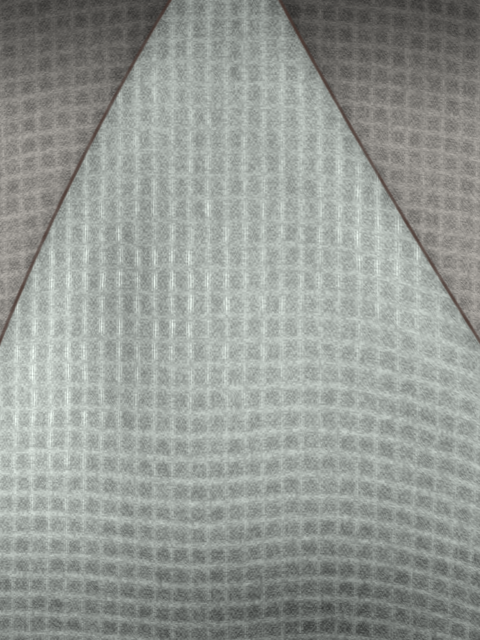
A WebGL 1 fragment shader for this texture:

```glsl
precision highp float;
// Draped waffle-weave cloth: a front panel widens below a peak, over two
// panels behind it. About 26 by 29 cells are bent by smooth coordinate warps,
// then given pockets, ribs, loose float stitches and fine knit; folds are lit.
uniform vec2 u_resolution;

const float TAU = 6.2831853;
const vec3 COOL_CLOTH = vec3(0.975, 1.015, 0.985);
const vec3 WARM_CLOTH = vec3(1.02, 1.0, 0.965);
const vec3 SEAM_BROWN = vec3(0.29, 0.215, 0.19);

float hash(vec2 p) {
  p = fract(p * vec2(0.1031, 0.1173));
  p += dot(p, p.yx + 33.33);
  return fract((p.x + p.y) * p.x * 17.0);
}

float noise(vec2 p) {
  vec2 i = floor(p), f = fract(p);
  f = f * f * (3.0 - 2.0 * f);
  return mix(mix(hash(i), hash(i + vec2(1.0, 0.0)), f.x),
             mix(hash(i + vec2(0.0, 1.0)), hash(i + 1.0), f.x), f.y);
}

// Soft elliptical spot, 1 at its centre
float spot(vec2 p, vec2 centre, vec2 radius) {
  vec2 d = (p - centre) / radius;
  return exp(-dot(d, d));
}

// Signed distance to the nearest cell boundary
float wall(float x) {
  return fract(x + 0.5) - 0.5;
}

// Brightness offset of the weave; q is in cells, across favours row ribs
float waffle(vec2 q, float glint, float relief, float across) {
  q += 0.09 * (vec2(noise(q * 0.8), noise(q * 0.8 + 40.0)) - 0.5);
  vec2 f = fract(q) - 0.5;
  float wear = 0.5 + 0.8 * hash(floor(q) + 7.0);

  // Sunken pocket with an arched top, and raised broken ribs
  vec2 extent = mix(vec2(0.09, 0.20), vec2(0.20, 0.10), across);
  vec2 arched = vec2(f.x, f.y + 0.7 * f.x * f.x);
  float edge = length(max(abs(arched) - extent, 0.0)) - 0.17;
  float pocket = 1.0 - smoothstep(-0.14, 0.18, edge);
  float rowRib = exp(-pow(wall(q.y) / 0.14, 2.0)) * (0.5 + noise(q * vec2(5.0, 2.0)));
  float columnRib = exp(-pow(wall(q.x) / 0.15, 2.0)) * (0.5 + noise(q * vec2(2.0, 4.0)));
  float rib = mix(columnRib, rowRib, 0.3 + 0.6 * across);

  // Bright floats lying on the vertical walls
  vec2 stitch = floor(q + vec2(0.5, 0.0));
  float side = wall(q.x) + 0.12 * (hash(stitch + 3.0) - 0.5);
  float strands = 0.6 + 0.4 * cos(TAU * side * 7.0);
  float span = 1.0 - smoothstep(0.18, 0.46, abs(f.y + 0.16 * hash(stitch) - 0.08));
  float streak = exp(-pow(side / 0.17, 2.0)) * strands * span;
  streak *= 0.25 + 0.85 * hash(stitch + 19.0);

  // Fine knit loops and irregular yarn
  float shift = noise(q * 3.0);
  float knit = sin(TAU * (q.x * 5.0 + 0.7 * shift)) * sin(TAU * (q.y * 4.0 + 0.6 * shift));
  float yarn = noise(q * vec2(8.0, 14.0)) - 0.5;

  return relief * (0.065 * rib - 0.062 * pocket * wear)
       + 0.027 * knit * (0.6 + 0.7 * pocket) + 0.14 * yarn + 0.19 * glint * streak;
}

// Front panel: rows tighten at both ends, dip in the valley, drop on the right
vec2 frontCells(vec2 p) {
  float right = max(p.x - 0.44, 0.0);
  float left = max(0.2 - p.x, 0.0);
  float low = 1.0 - smoothstep(0.1, 0.65, p.y);
  float u = 38.5 * p.x - 5.0 * p.x * p.x;
  u += 5.0 * right * low * (0.4 - p.y) - 4.0 * left * (p.y - 0.4);
  float v = 27.5 * p.y + 6.0 * pow(abs(p.y - 0.62), 3.0) * sign(p.y - 0.62);
  v += 19.0 * right * right + 7.0 * left * left * (1.0 - low);
  v += 0.6 * low * exp(-pow((p.x - 0.31) / 0.15, 2.0));
  return vec2(u, v);
}

float frontLight(vec2 p, float inside) {
  float light = 0.625;
  light += 0.09 * spot(p, vec2(0.40, 0.48), vec2(0.17, 0.24));
  light += 0.12 * spot(p, vec2(0.07, 0.36), vec2(0.11, 0.22));
  light += 0.05 * spot(p, vec2(0.64, 0.55), vec2(0.13, 0.18));
  light += 0.02 * spot(p, vec2(0.33, 0.82), vec2(0.18, 0.16));
  light += 0.04 * exp(-pow((inside - 0.055) / 0.045, 2.0));
  light -= 0.05 * spot(p, vec2(0.20, 0.52), vec2(0.05, 0.22));
  light -= 0.12 * spot(p, vec2(0.50, 0.03), vec2(0.24, 0.16));
  light -= 0.12 * (1.0 - smoothstep(0.0, 0.22, p.y));
  light -= 0.12 * smoothstep(0.84, 1.0, p.y);
  return light - 0.08 * exp(-max(inside, 0.0) / 0.012);
}

void main() {
  vec2 p = gl_FragCoord.xy / u_resolution * vec2(0.75, 1.0);
  float pixel = 1.0 / u_resolution.y;
  float t = 1.0 - p.y;

  // Two gently curved fold edges; positive distance is on the front panel
  float leftFold = 0.267 - 0.60 * t + 0.19 * t * t;
  float rightFold = 0.436 + 0.54 * t + 0.087 * t * t;
  float inside = 0.87 * min(p.x - leftFold, rightFold - p.x);

  // Front cloth: column ribs above, row ribs below, shiny floats on crests
  float glint = 0.25 + 0.9 * spot(p, vec2(0.26, 0.56), vec2(0.14, 0.17))
              + 0.7 * spot(p, vec2(0.60, 0.64), vec2(0.10, 0.13))
              + 0.6 * spot(p, vec2(0.09, 0.42), vec2(0.08, 0.20));
  float relief = 0.75 + 0.45 * (1.0 - smoothstep(0.15, 0.5, p.y));
  float across = smoothstep(-0.15, 0.25, 0.5 * p.x - p.y + 0.32);
  float front = frontLight(p, inside) + waffle(frontCells(p), glint, relief, across);

  // Panels behind, dim towards the top and shaded beside the folds
  float centred = p.x - 0.375;
  vec2 backCells = vec2(36.0 * p.x + 2.0 * centred * t, 33.0 * p.y + 9.0 * centred * centred);
  float back = mix(0.28, 0.56, smoothstep(-0.04, 0.24, t)) + 0.04 * smoothstep(0.2, 0.5, t);
  back -= 0.10 * exp(min(inside, 0.0) / 0.016);
  back += waffle(backCells + 60.0, 0.22, 0.9, 0.7) * mix(0.6, 0.9, smoothstep(0.0, 0.2, t));

  vec3 colour = mix(back * WARM_CLOTH, front * COOL_CLOTH, smoothstep(-pixel, pixel, inside));
  float seam = 1.0 - smoothstep(0.0005, 0.0028 + pixel, abs(inside + 0.001));
  colour = mix(colour, SEAM_BROWN, seam * (0.5 + 0.4 * noise(p * 60.0)));
  gl_FragColor = vec4(clamp(colour, 0.0, 1.0), 1.0);
}
```
